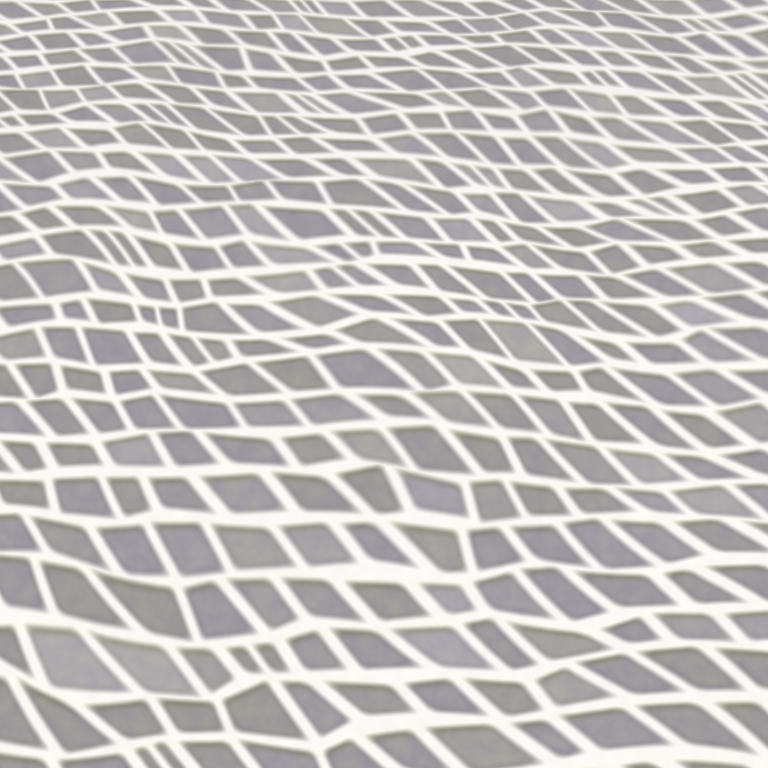
A WebGL 1 fragment shader for this texture:

```glsl
precision highp float;
// Sunlit cobbled paving seen at a slant: grey leaning stones in pale joints.
// The canvas is projected onto a ground plane, bent by gradient noise and cut
// into staggered rows of jittered quads, whose edge distances give the joints.

uniform vec2 u_resolution;

const float HORIZON = 2.2;   // height of the vanishing line above the canvas base
const float COLUMNS = 25.0;  // stones per ground unit across
const float ROWS = 62.0;     // stones per ground unit in depth
const float LEAN = 0.68;     // sideways shift of the columns per row

const vec3 JOINT = vec3(0.99, 0.98, 0.965);
const vec3 FAR_JOINT = vec3(0.965, 0.955, 0.945);
const vec3 VIOLET_GREY = vec3(0.622, 0.603, 0.630);
const vec3 OLIVE_GREY = vec3(0.615, 0.612, 0.560);

vec2 hash2(vec2 p) {
  vec3 q = fract(vec3(p.xyx) * vec3(0.1031, 0.1030, 0.0973));
  q += dot(q, q.yzx + 33.33);
  return fract((q.xx + q.yz) * q.zy);
}

float gradientDot(vec2 cell, vec2 offset) {
  float angle = 6.2832 * hash2(cell).x;
  return dot(vec2(cos(angle), sin(angle)), offset);
}

float gradientNoise(vec2 p) {
  vec2 i = floor(p), f = fract(p);
  vec2 w = f * f * f * (f * (f * 6.0 - 15.0) + 10.0);
  vec2 e = vec2(1.0, 0.0);
  return mix(mix(gradientDot(i, f), gradientDot(i + e, f - e), w.x),
             mix(gradientDot(i + e.yx, f - e.yx), gradientDot(i + 1.0, f - 1.0), w.x), w.y);
}

float smoothMax(float a, float b, float k) {
  float h = max(k - abs(a - b), 0.0) / k;
  return max(a, b) + 0.25 * h * h * k;
}

// Signed distance of the origin from the line a-b, positive on its right
float lineDistance(vec2 a, vec2 b) {
  vec2 along = normalize(b - a);
  return dot(-a, vec2(along.y, -along.x));
}

// Small lattice step expressed in canvas units
vec2 toCanvas(vec2 stepUV, float depth, float slant) {
  float dy = stepUV.y * depth * depth / ROWS;
  float dx = (stepUV.x - LEAN * stepUV.y) * depth / COLUMNS - slant * dy;
  return vec2(dx, dy);
}

float rowShift(float row) {
  return 0.7 * hash2(vec2(row, 5.0)).x;
}

// Corner at the lower (top = 0) or upper (top = 1) end of a joint, relative to p
vec2 corner(vec2 cell, float top, vec2 p, float depth, float slant) {
  vec2 jitter = hash2(vec2(cell.x, 2.0 * cell.y + top) + 71.0) - 0.5;
  float u = cell.x + rowShift(cell.y) + 0.42 * jitter.x;
  float row = cell.y + top;
  float v = row + 0.45 * gradientNoise(vec2(0.7 * u, row + 0.37)) + 0.14 * jitter.y;
  return toCanvas(vec2(u, v) - p, depth, slant);
}

// Distance to the stone of one cell (x) and to its upper edge (y)
vec2 stoneDistance(vec2 cell, vec2 p, float depth, float slant, float gap) {
  vec2 right = cell + vec2(1.0, 0.0);
  vec2 a = corner(cell, 0.0, p, depth, slant);
  vec2 b = corner(right, 0.0, p, depth, slant);
  vec2 c = corner(right, 1.0, p, depth, slant);
  vec2 d = corner(cell, 1.0, p, depth, slant);
  vec2 chance = hash2(cell + 213.0);
  float rounding = gap * 1.1;
  float inset = gap * mix(0.7, 1.3, chance.x);
  float upper = lineDistance(c, d);
  float sides = smoothMax(lineDistance(b, c), lineDistance(d, a), rounding);
  float ends = smoothMax(lineDistance(a, b), upper, rounding);
  float dist = smoothMax(sides, ends, rounding) + inset;
  // A few stones are split lengthwise into two narrow ones
  if (chance.y > 0.95) {
    float split = abs(lineDistance(0.5 * (a + b), 0.5 * (c + d)));
    dist = smoothMax(dist, 0.7 * gap - split, rounding);
  }
  return vec2(dist, upper + inset);
}

void main() {
  vec2 uv = gl_FragCoord.xy / u_resolution;

  // Ground projection with a slow bend of rows and columns
  float depth = HORIZON - uv.y;
  float slant = (uv.x - 0.5) / depth;
  vec2 ground = vec2(slant, 1.0 / depth);
  vec2 bendAt = ground * vec2(5.0, 8.0);
  float v = ground.y * ROWS + 1.0 * gradientNoise(bendAt + 3.7);
  float u = ground.x * COLUMNS + LEAN * v + 0.7 * gradientNoise(bendAt + 18.3);
  vec2 p = vec2(u, v) + 60.0;

  // Nearest stone among the neighbouring cells
  float gap = 0.0084 * pow(depth / HORIZON, 1.6);
  vec2 nearest = vec2(1.0);
  vec2 stoneId = vec2(0.0);
  for (int j = -1; j <= 1; j++) {
    float row = floor(p.y) + float(j);
    float column = floor(p.x - rowShift(row));
    for (int i = -1; i <= 1; i++) {
      vec2 cell = vec2(column + float(i), row);
      vec2 dist = stoneDistance(cell, p, depth, slant, gap);
      if (dist.x < nearest.x) {
        nearest = dist;
        stoneId = cell;
      }
    }
  }

  // Stone face: violet grey, olive and darker toward the upper edge
  vec2 tone = hash2(stoneId + 401.0);
  float mottle = gradientNoise(uv * 45.0) + 0.5 * gradientNoise(uv * 110.0);
  float upperEdge = smoothstep(-1.8 * gap, 0.0, nearest.y);
  float rim = smoothstep(-1.5 * gap, 0.0, nearest.x);
  float olive = clamp(0.9 * upperEdge + 0.55 * tone.x - 0.1 + 0.4 * mottle, 0.0, 1.0);
  vec3 stone = mix(VIOLET_GREY, OLIVE_GREY, olive);
  stone += 0.07 * pow(tone.y, 4.0) - 0.05 * upperEdge - 0.04 * rim + 0.03 * mottle;

  // Crisp joints with a cream fringe, a little dimmer in the distance
  float blur = mix(0.0052, 0.0036, uv.y);
  vec3 joint = mix(JOINT, FAR_JOINT, smoothstep(0.55, 1.0, uv.y)) + 0.015 * mottle;
  joint.b -= 0.03 * smoothstep(1.2 * gap, 0.0, nearest.x) * upperEdge;
  float cover = smoothstep(blur, -blur, nearest.x);
  gl_FragColor = vec4(mix(joint, stone, cover), 1.0);
}
```
